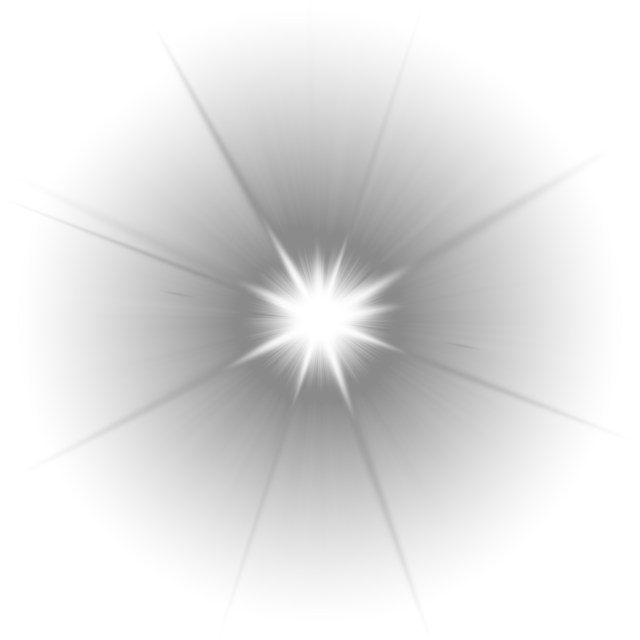
This background is drawn by a Shadertoy shader. Its source:

```glsl
// Each ray: angle in degrees, length of bright part, width, shade of outer part
const vec4 RAYS[11] = vec4[11](
    vec4(119.4, 0.200, 0.0075, 0.26), vec4(71.9, 0.155, 0.0055, 0.08),
    vec4(30.4, 0.185, 0.0120, 0.15), vec4(-21.1, 0.160, 0.0065, 0.17),
    vec4(-71.0, 0.180, 0.0075, 0.17), vec4(-107.6, 0.155, 0.0055, 0.10),
    vec4(207.2, 0.185, 0.0080, 0.15), vec4(159.1, 0.100, 0.0045, 0.20),
    vec4(154.8, 0.155, 0.0110, 0.08), vec4(10.0, 0.145, 0.0110, 0.00),
    vec4(92.0, 0.135, 0.0090, 0.03));

vec2 gradient(vec2 cell) {
    float h = fract(sin(dot(cell, vec2(127.1, 311.7))) * 4375.85);
    return vec2(cos(6.2832 * h), sin(6.2832 * h));
}

float gradientNoise(vec2 p) {
    vec2 i = floor(p), f = fract(p);
    vec2 u = f * f * f * (f * (f * 6.0 - 15.0) + 10.0);
    float a = dot(gradient(i), f);
    float b = dot(gradient(i + vec2(1, 0)), f - vec2(1, 0));
    float c = dot(gradient(i + vec2(0, 1)), f - vec2(0, 1));
    float d = dot(gradient(i + vec2(1, 1)), f - vec2(1, 1));
    return mix(mix(a, b, u.x), mix(c, d, u.x), u.y);
}

// Distance along and across a line through the centre
vec2 alongAcross(vec2 p, float degrees) {
    float a = radians(degrees);
    vec2 axis = vec2(cos(a), sin(a));
    return vec2(dot(p, axis), axis.x * p.y - axis.y * p.x);
}

float bell(float x, float width) {
    return exp(-x * x / (width * width));
}

void mainImage(out vec4 fragColor, in vec2 fragCoord) {
    vec2 p = (fragCoord - 0.5 * iResolution.xy) / min(iResolution.x, iResolution.y);
    float r = length(p);
    vec2 dir = p / max(r, 0.0001);
    float angle = degrees(atan(p.y, p.x + 0.00001));

    // Streaks vary with direction only
    float streaks = gradientNoise(dir * 9.0 + 3.7) + 0.6 * gradientNoise(dir * 27.0);

    // Grey halo, deeper above the centre and paler to the upper left
    float deeper = smoothstep(60.0, 112.0, angle) * (1.0 - smoothstep(116.0, 122.0, angle));
    float paler = smoothstep(117.0, 123.0, angle) * (1.0 - smoothstep(128.0, 160.0, angle));
    float haloR = r - 0.020 * deeper + 0.018 * paler - 0.012 * streaks * smoothstep(0.48, 0.2, r);
    float shade = 0.455 * pow(clamp((0.48 - haloR) / 0.35, 0.0, 1.0), 1.4);

    // White core with a ragged rim
    float glow = 1.0 - smoothstep(0.022, 0.117 + 0.025 * streaks, r);

    // Rays: white near the core, grey beyond
    float rayShade = 0.0;
    for (int i = 0; i < 11; i++) {
        vec4 ray = RAYS[i];
        vec2 q = alongAcross(p, ray.x);
        float forward = smoothstep(0.0, 0.02, q.x);
        float t = clamp(q.x / ray.y, 0.0, 1.0);
        float bright = bell(q.y, ray.z * (1.5 - 1.2 * t)) * (1.0 - smoothstep(0.35, 1.0, t));
        glow = 1.0 - (1.0 - glow) * (1.0 - 0.9 * bright * forward);
        float fade = clamp((0.53 - q.x) / 0.32, 0.0, 1.0);
        rayShade += ray.w * fade * forward * bell(q.y, ray.z * (0.45 + 0.55 * fade));
    }

    // Two short slivers on opposite sides
    vec2 sliver = alongAcross(p, -10.3);
    rayShade += 0.15 * bell(sliver.y, 0.0022)
        * (1.0 - smoothstep(0.0, 0.04, abs(abs(sliver.x) - 0.223)));

    shade += rayShade * (1.0 - shade / 0.46);
    fragColor = vec4(vec3(mix(1.0 - shade, 1.0, glow)), 1.0);
}
```
